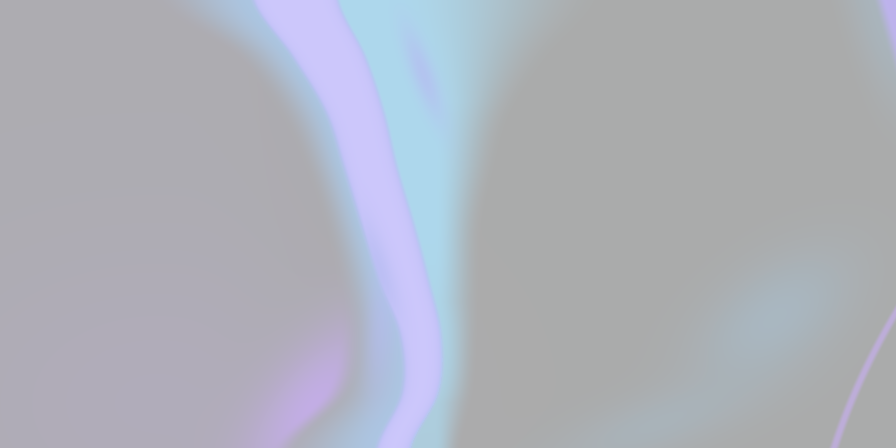
Write a Shadertoy shader that draws this background.

```glsl
// Soft abstract backdrop: a lilac ribbon with cyan halos flowing over grey.

const vec3 GREY = vec3(0.668, 0.670, 0.669);
const vec3 WARM_GREY = vec3(0.678, 0.673, 0.695);
const vec3 CYAN = vec3(0.678, 0.845, 0.925);
const vec3 SKY = vec3(0.672, 0.775, 0.885);
const vec3 LILAC = vec3(0.800, 0.780, 0.985);
const vec3 PERIWINKLE = vec3(0.710, 0.735, 0.945);
const vec3 VIOLET = vec3(0.765, 0.680, 0.905);
const vec3 MIST = vec3(0.660, 0.725, 0.770);
const float EDGE_SOFTNESS = 0.008;
const float RIM_WIDTH = 0.010;

// Horizontal positions of the flowing edges, at even heights from bottom to top
const float HOLLOW_EDGE[9] = float[9](0.64, 0.76, 0.79, 0.78, 0.752, 0.71, 0.65, 0.55, 0.37);
const float RIBBON_LEFT[9] = float[9](0.841, 0.897, 0.893, 0.846, 0.806, 0.768, 0.727, 0.652, 0.565);
const float RIBBON_RIGHT[9] = float[9](0.917, 0.979, 0.985, 0.957, 0.924, 0.887, 0.857, 0.815, 0.755);
const float HALO_END[9] = float[9](1.03, 1.06, 1.07, 1.075, 1.08, 1.11, 1.15, 1.24, 1.36);

// Catmull-Rom curve through evenly spaced knots
float curveAt(float knots[9], float y) {
    float s = clamp(y, 0.0, 0.9999) * 8.0;
    int i = int(s);
    float t = fract(s);
    float a = knots[max(i - 1, 0)];
    float b = knots[i];
    float c = knots[i + 1];
    float d = knots[min(i + 2, 8)];
    return b + 0.5 * t * (c - a + t * (2.0 * a - 5.0 * b + 4.0 * c - d
                     + t * (3.0 * (b - c) + d - a)));
}

// Gaussian ellipse whose first axis is turned by the given angle
float glow(vec2 p, vec2 centre, vec2 radius, float angle) {
    vec2 q = p - centre;
    float c = cos(angle);
    float s = sin(angle);
    q = vec2(c * q.x + s * q.y, c * q.y - s * q.x) / radius;
    return exp(-dot(q, q));
}

void mainImage(out vec4 fragColor, in vec2 fragCoord) {
    vec2 uv = fragCoord / iResolution.xy;
    vec2 p = vec2(uv.x * 2.0, uv.y);
    float hollow = curveAt(HOLLOW_EDGE, p.y);
    float left = curveAt(RIBBON_LEFT, p.y);
    float right = curveAt(RIBBON_RIGHT, p.y);
    float haloEnd = curveAt(HALO_END, p.y);

    // Grey ground, warmer on the left
    vec3 color = mix(WARM_GREY, GREY, smoothstep(0.4, 1.1, p.x));
    color = mix(color, VIOLET, 0.16 * glow(p, vec2(0.35, 0.1), vec2(0.5, 0.35), 0.0));

    // Violet bloom inside the left hollow
    float inside = 1.0 - smoothstep(hollow - 0.035, hollow + 0.025, p.x);
    float bloom = glow(p, vec2(0.70, 0.09), vec2(0.23, 0.10), 0.95);
    color = mix(color, VIOLET, 0.95 * bloom * inside);

    // Blue halo left of the ribbon, cyan halo on its right
    float leftHalo = smoothstep(hollow - 0.03, left + 0.01, p.x);
    color = mix(color, SKY, leftHalo * step(p.x, right));
    float fold = glow(p, vec2(0.85, 0.27), vec2(0.16, 0.035), 1.5);
    color = mix(color, PERIWINKLE, 0.55 * fold);
    float haloStart = max(right, min(right + 0.12, 0.97));
    float rightHalo = 1.0 - smoothstep(haloStart, haloEnd, p.x);
    rightHalo *= mix(0.75, 1.0, smoothstep(0.0, 0.5, p.y));
    rightHalo *= smoothstep(right - 0.02, right, p.x);
    color = mix(color, CYAN, rightHalo);
    float streak = glow(p, vec2(0.945, 0.835), vec2(0.11, 0.026), -1.22);
    color = mix(color, PERIWINKLE, 0.7 * streak);

    // Ribbon with a bluer rim and an inner shade
    float ribbon = smoothstep(left - EDGE_SOFTNESS, left + EDGE_SOFTNESS, p.x)
                 * (1.0 - smoothstep(right - EDGE_SOFTNESS, right + EDGE_SOFTNESS, p.x));
    float rim = exp(-min(abs(p.x - left), abs(p.x - right)) / RIM_WIDTH);
    float shade = glow(p, vec2(0.845, 0.40), vec2(0.13, 0.03), -1.25);
    vec3 ribbonColor = mix(LILAC, PERIWINKLE, max(0.75 * rim, 0.7 * shade));
    color = mix(color, ribbonColor, ribbon);

    // Misty glows at lower right
    color = mix(color, MIST, 0.85 * glow(p, vec2(1.73, 0.29), vec2(0.20, 0.11), 0.65));
    color = mix(color, MIST, 0.55 * glow(p, vec2(1.46, 0.05), vec2(0.24, 0.07), 0.35));

    // Thin violet thread
    float thread = 1.862 + 0.32 * p.y + 0.45 * p.y * p.y;
    float threadMask = 1.0 - smoothstep(0.002, 0.014, abs(p.x - thread));
    color = mix(color, VIOLET, 0.75 * threadMask);

    // Violet corner at upper right with a faint blue halo
    float corner = 1.966 + 0.29 * (1.0 - p.y);
    float cornerFade = smoothstep(0.6, 0.95, p.y);
    color = mix(color, MIST, 0.7 * cornerFade * smoothstep(-0.13, 0.0, p.x - corner));
    color = mix(color, LILAC - vec3(0.06, 0.08, 0.06),
                smoothstep(-0.018, 0.012, p.x - corner));

    fragColor = vec4(color, 1.0);
}
```
